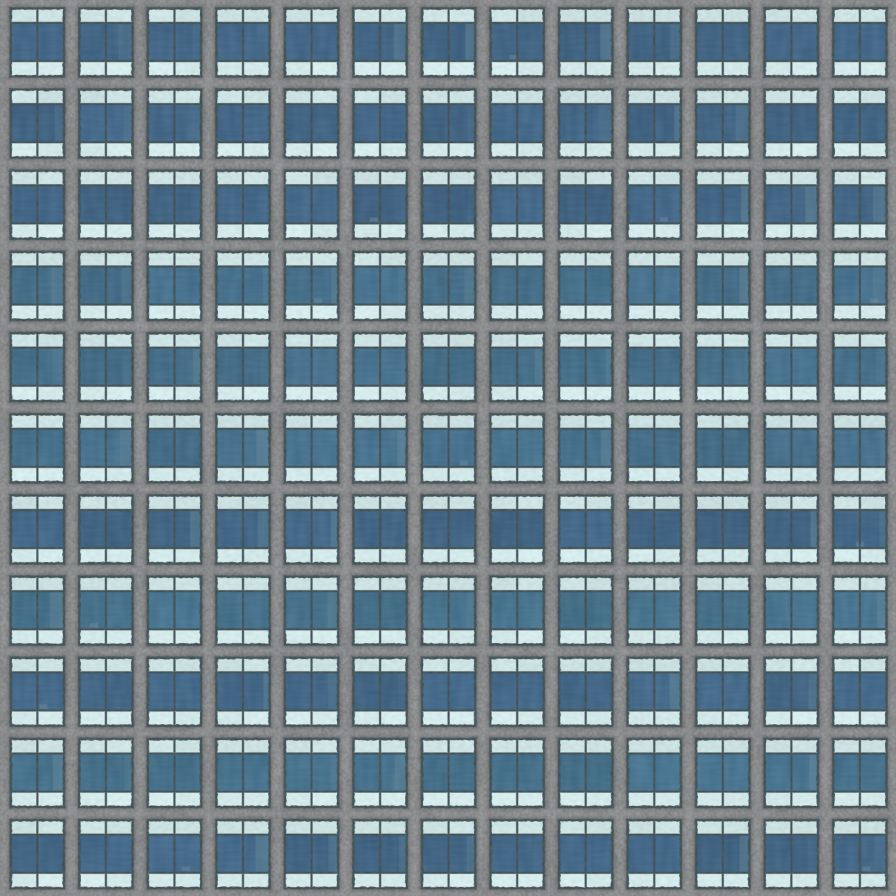
This pattern is drawn by a Shadertoy shader. Its source:

```glsl
// Office facade: a concrete grid of 13 by 11 windows, each split by a mullion
// and two transoms into pale spandrel strips above and below blue glass.
// Box distances shape the parts; hashes and gradient noise vary and wear them.

const vec2 PITCH = vec2(0.0765, 0.0906);
const vec2 FIRST_CENTRE = vec2(0.0417, 0.0473);  // measured from the top left
const vec2 WINDOW_HALF = vec2(0.0309, 0.0391);
const float FRAME_WIDTH = 0.0026;
const float BAR_HALF = 0.0012;
const float TRANSOM_TOP = 0.0217;
const float TRANSOM_BOTTOM = -0.0208;
const float SOFTNESS = 0.0010;
const float EDGE_WEAR = 0.0006;
const float SHADOW_REACH = 0.0022;

const vec3 CONCRETE = vec3(0.550, 0.556, 0.560);
const vec3 FRAME = vec3(0.270, 0.335, 0.355);
const vec3 SPANDREL = vec3(0.835, 0.920, 0.925);
const vec3 GLASS_BLUE = vec3(0.265, 0.400, 0.525);
const vec3 GLASS_TEAL = vec3(0.285, 0.455, 0.555);
const vec3 REFLECTION = vec3(0.420, 0.550, 0.610);

float hash(vec2 p) {
    vec3 h = fract(p.xyx * 0.1031);
    h += dot(h, h.yzx + 33.33);
    return fract((h.x + h.y) * h.z);
}

vec2 gradient(vec2 cell) {
    float angle = 6.28318 * hash(cell);
    return vec2(cos(angle), sin(angle));
}

float gradientNoise(vec2 p) {
    vec2 i = floor(p), f = p - i;
    vec2 w = f * f * f * (f * (f * 6.0 - 15.0) + 10.0);
    vec2 e = vec2(0.0, 1.0);
    float low = mix(dot(gradient(i), f), dot(gradient(i + e.yx), f - e.yx), w.x);
    float high = mix(dot(gradient(i + e), f - e), dot(gradient(i + 1.0), f - 1.0), w.x);
    return mix(low, high, w.y);
}

float boxDistance(vec2 p, vec2 halfSize) {
    vec2 d = abs(p) - halfSize;
    return length(max(d, 0.0)) + min(max(d.x, d.y), 0.0);
}

// Coverage of the region where the distance is negative
float fill(float d, float blur) {
    return 1.0 - smoothstep(-blur, blur, d);
}

vec3 concrete(vec2 p, float windowDistance) {
    float grain = 0.065 * gradientNoise(p * 290.0) + 0.04 * gradientNoise(p * 120.0);
    float stain = 0.035 * gradientNoise(p * vec2(35.0, 18.0));
    float shadow = 0.24 * exp(-max(windowDistance, 0.0) / SHADOW_REACH);
    return (CONCRETE + grain + stain) * (1.0 - shadow);
}

vec3 glass(vec2 p, vec2 q, vec2 id, float blur) {
    // Floors differ in tint, windows in brightness
    float teal = id.y < 2.5 ? 0.05 : (id.y < 5.5 ? 0.75 : mod(id.y, 2.0) * 0.8 + 0.1);
    vec3 col = mix(GLASS_BLUE, GLASS_TEAL, teal);
    col *= 0.96 + 0.08 * hash(id + 7.0);
    col += 0.035 * gradientNoise(vec2(p.x * 110.0, p.y * 24.0));
    col += 0.022 * gradientNoise(vec2(p.x * 35.0, p.y * 260.0));
    col *= 1.0 + 1.2 * q.y * (hash(id + 31.0) - 0.8);

    // Pale upright reflection near the right jamb
    float stripLeft = mix(0.014, 0.023, hash(id + 13.0));
    float strip = smoothstep(stripLeft - blur, stripLeft + blur, q.x);
    col = mix(col, REFLECTION, strip * 0.42 * smoothstep(0.35, 1.0, hash(id + 19.0)));

    // Occasional small object behind the lower pane
    vec2 spot = vec2(mix(-0.018, 0.020, hash(id + 41.0)), -0.0165);
    float object = fill(boxDistance(q - spot, vec2(0.0045, 0.0025)), blur);
    return mix(col, REFLECTION, object * 0.5 * step(0.9, hash(id + 53.0)));
}

vec3 spandrel(vec2 p, vec2 q, vec2 id) {
    float tone = q.y > 0.0 ? 0.965 : 1.0;
    tone *= 0.98 + 0.03 * hash(id + vec2(step(0.0, q.x), 61.0));
    return SPANDREL * (tone + 0.04 * gradientNoise(p * vec2(160.0, 220.0)));
}

void mainImage(out vec4 fragColor, in vec2 fragCoord) {
    vec2 p = fragCoord / iResolution.xy;
    float blur = max(SOFTNESS, 0.75 / min(iResolution.x, iResolution.y));

    // Window index counts from the top left; q is local with y up
    vec2 fromFirst = vec2(p.x, 1.0 - p.y) - FIRST_CENTRE;
    vec2 id = floor(fromFirst / PITCH + 0.5);
    vec2 q = (fromFirst - id * PITCH) * vec2(1.0, -1.0);

    // Slightly ragged outlines
    float wear = EDGE_WEAR * gradientNoise(p * 240.0);
    float outer = boxDistance(q, WINDOW_HALF) + wear;
    float inner = boxDistance(q, WINDOW_HALF - FRAME_WIDTH) + 2.0 * wear;

    // Frame bars divide the opening into six panes
    float toTransom = min(abs(q.y - TRANSOM_TOP), abs(q.y - TRANSOM_BOTTOM));
    float bars = min(abs(q.x), toTransom) - BAR_HALF;
    float panes = fill(max(inner, -bars), blur);
    bool isGlass = q.y < TRANSOM_TOP && q.y > TRANSOM_BOTTOM;
    vec3 pane = isGlass ? glass(p, q, id, blur) : spandrel(p, q, id);

    vec3 frame = FRAME * (1.0 + 0.15 * gradientNoise(p * 180.0));
    vec3 col = mix(concrete(p, outer), frame, fill(outer, blur));
    col = mix(col, pane, panes);
    fragColor = vec4(clamp(col, 0.0, 1.0), 1.0);
}
```
